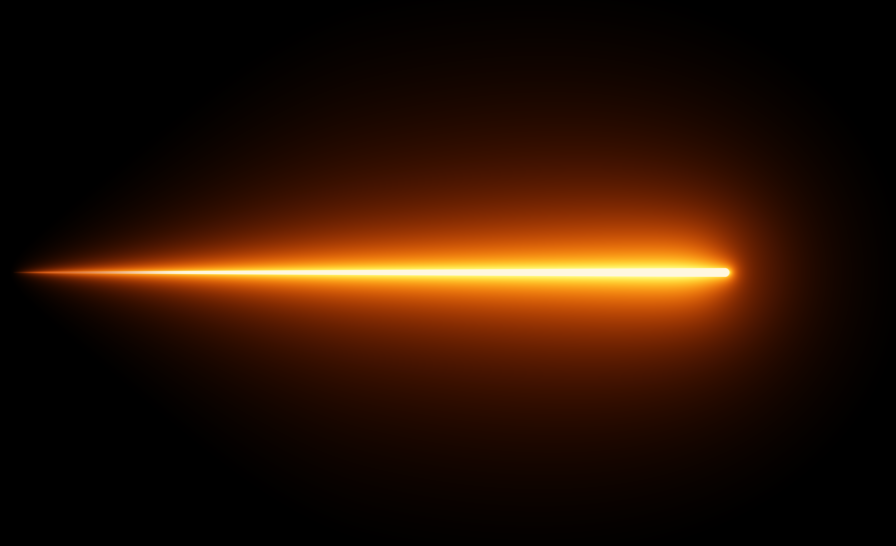
Write a Shadertoy shader that draws this background.

```glsl
// A tapered white-hot streak with a teardrop of orange glow on black.
#define TAIL vec2(0.026, 0.501)
#define STREAK_LENGTH 1.31
#define GLOW_FLOOR 2.4
#define GLOW_SOFTNESS 0.003
#define TAIL_DIMMING 0.6
#define HEAD_DIMMING 0.5
#define CORE_RADII vec2(0.0009, 0.0062)
#define GLOW_RANGE vec3(28.0, 110.0, 480.0)
#define GLOW_CURVE vec3(1.0, 1.0, 1.5)
#define EMBER vec3(0.85, 0.36, 0.08)
#define WHITE_HOT vec3(1.0, 0.97, 0.88)

// Inverse-square light of a unit line whose power grows from tail to head.
float lineLight(vec2 p) {
    float y = sqrt(p.y * p.y + GLOW_SOFTNESS * GLOW_SOFTNESS);
    float ahead = 1.0 - p.x;
    float ends = 0.5 * log((ahead * ahead + y * y) / (p.x * p.x + y * y));
    return ends + p.x / y * (atan(ahead / y) + atan(p.x / y));
}

// Signed distance to the tapered core, rounded at the head.
float coreDistance(vec2 p) {
    float along = clamp(p.x, 0.0, 1.0 - CORE_RADII.y);
    return length(p - vec2(along, 0.0)) - mix(CORE_RADII.x, CORE_RADII.y, along);
}

void mainImage(out vec4 fragColor, in vec2 fragCoord) {
    // Streak space: tail at the origin, head at x = 1.
    vec2 p = (fragCoord / iResolution.y - TAIL) / STREAK_LENGTH;
    float pixel = 1.0 / (iResolution.y * STREAK_LENGTH);

    // Glow, weaker along the tail and just around the head.
    float light = lineLight(p);
    light *= mix(TAIL_DIMMING, 1.0, smoothstep(0.0, 0.5, p.x));
    vec2 fromHead = (p - vec2(1.0, 0.0)) / 0.05;
    light *= 1.0 - HEAD_DIMMING * exp(-dot(fromHead, fromHead));
    light = max(light - GLOW_FLOOR, 0.0);

    // Each channel saturates in turn: red, then yellow, then white.
    vec3 color = 1.0 - exp(-pow(vec3(light) / GLOW_RANGE, GLOW_CURVE));

    // Core, fading in from an ember at the tail.
    float edge = max(0.75 * pixel, 0.0012);
    float core = 1.0 - smoothstep(-edge, edge, coreDistance(p));
    core *= smoothstep(-0.01, 0.06, p.x);
    vec3 coreColor = mix(EMBER, WHITE_HOT, smoothstep(0.02, 0.25, p.x));
    color = mix(color, coreColor, core);

    fragColor = vec4(color, 1.0);
}
```
